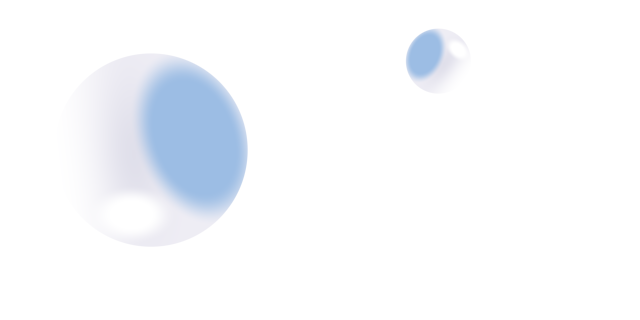
Write a Shadertoy shader that draws this background.

```glsl
const vec3 PAPER = vec3(1.0);
const vec3 MIST = vec3(0.935, 0.930, 0.958);
const vec3 SHADE = vec3(0.872, 0.870, 0.915);
const vec3 BLUE = vec3(0.612, 0.741, 0.894);

// Orbs: centre and radius in canvas heights, turn in radians
const vec3 LARGE_ORB = vec3(0.472, 0.531, 0.302);
const vec3 SMALL_ORB = vec3(1.370, 0.809, 0.1016);
const float LARGE_TURN = 0.0;
const float SMALL_TURN = 2.39;

// Patches: centre and semi-axes in orb radii
const vec2 BLUE_CENTRE = vec2(0.45, 0.13);
const vec2 BLUE_AXES = vec2(0.51, 0.77);
const float BLUE_TILT = 0.35;
const float BLUE_BLUR = 0.23;
const vec2 SHADE_CENTRE = vec2(-0.18, -0.05);
const vec2 SHADE_AXES = vec2(0.30, 0.72);
const float SHADE_TILT = 0.10;
const vec2 GLINT_CENTRE = vec2(-0.20, -0.67);
const vec2 GLINT_AXES = vec2(0.33, 0.22);
const float GLINT_BLUR = 0.40;

vec2 rotate(vec2 p, float angle) {
    float c = cos(angle), s = sin(angle);
    return vec2(c * p.x - s * p.y, s * p.x + c * p.y);
}

// Distance from an ellipse centre, equal to 1 on its outline
float ellipseDistance(vec2 p, vec2 centre, vec2 axes, float tilt) {
    return length(rotate(p - centre, -tilt) / axes);
}

float softInside(float d, float blur) {
    return 1.0 - smoothstep(1.0 - blur, 1.0 + blur, d);
}

vec3 orbColor(vec2 p) {
    // Pale body fading out on one side
    vec3 color = mix(PAPER, MIST, smoothstep(-1.05, -0.1, p.x + 0.12 * p.y));

    // Soft inner shadow
    float shade = ellipseDistance(p, SHADE_CENTRE, SHADE_AXES, SHADE_TILT);
    color = mix(color, SHADE, 0.9 * exp(-shade * shade));

    // White highlight
    float glint = ellipseDistance(p, GLINT_CENTRE, GLINT_AXES, 0.0);
    color = mix(color, PAPER, softInside(glint, GLINT_BLUR));

    // Blurred blue patch
    float blue = ellipseDistance(p, BLUE_CENTRE, BLUE_AXES, BLUE_TILT);
    return mix(color, BLUE, softInside(blue, BLUE_BLUR));
}

vec3 drawOrb(vec3 backdrop, vec2 uv, vec3 orb, float turn) {
    vec2 offset = uv - orb.xy;
    float edge = 0.75 / iResolution.y;
    float cover = 1.0 - smoothstep(-edge, edge, length(offset) - orb.z);
    return mix(backdrop, orbColor(rotate(offset / orb.z, -turn)), cover);
}

void mainImage(out vec4 fragColor, in vec2 fragCoord) {
    vec2 uv = fragCoord / iResolution.y;
    vec3 color = drawOrb(PAPER, uv, LARGE_ORB, LARGE_TURN);
    color = drawOrb(color, uv, SMALL_ORB, SMALL_TURN);
    fragColor = vec4(color, 1.0);
}
```
